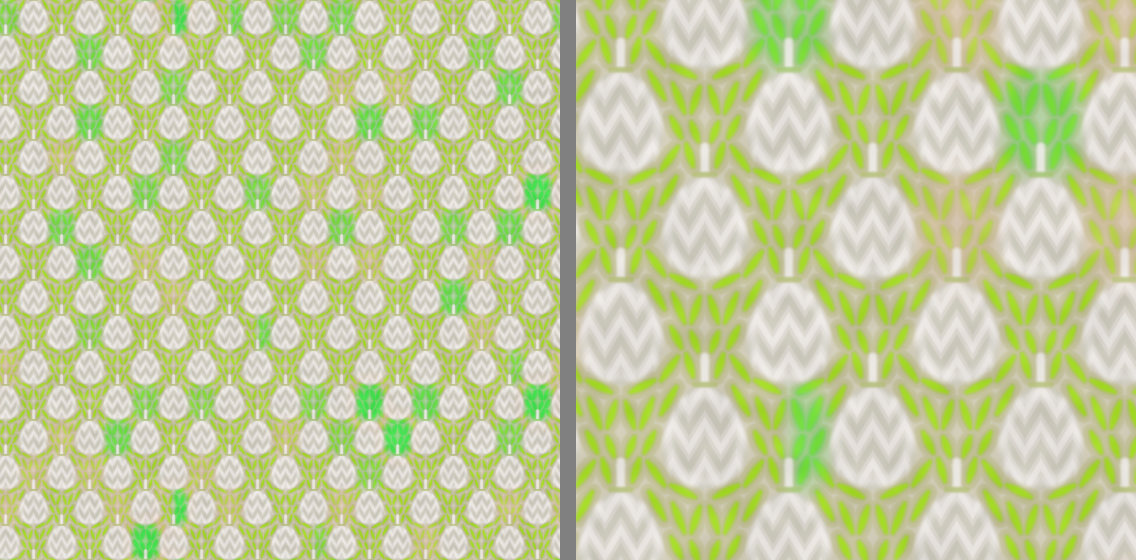
Left: the whole. Right: its middle third, enlarged.
Reproduce this pattern procedurally as a WebGL 2 fragment shader.

```glsl
#version 300 es
precision highp float;
// Knitted net: pale egg-shaped openings on a staggered lattice, joined by lime stitches.
// Each gap between eggs holds a mirrored group of tapered strokes; hashed gaps turn
// green or pink. Lattice ids and noise wrap, so the square tiles.

uniform vec2 u_resolution;
out vec4 fragColor;

// Lattice, in units of one column
const vec2 REPEATS = vec2(10.0, 8.0);      // columns, pairs of staggered rows
const vec2 PITCH = vec2(1.0, 1.25);
const vec2 EGG_ORIGIN = vec2(0.6, 0.9375);
const vec2 STAGGER = vec2(0.5, 0.625);
const vec2 EGG_RADII = vec2(0.245, 0.305);
const float EGG_TAPER = 0.55;
const float STROKE_RADIUS = 0.030;
const float SOFTNESS = 0.022;

// Wear
const float GREEN_SHARE = 0.22;
const float STRONG_SHARE = 0.025;
const float PINK_SHARE = 0.14;
const float MOTTLE = 0.05;
const float MOTTLE_CELLS = 90.0;

const vec3 PALE = vec3(0.85, 0.83, 0.80);
const vec3 WHITE = vec3(0.93, 0.92, 0.91);
const vec3 SHADE = vec3(0.77, 0.77, 0.71);
const vec3 KHAKI = vec3(0.76, 0.75, 0.60);
const vec3 OLIVE = vec3(0.71, 0.75, 0.47);
const vec3 LIME = vec3(0.64, 0.85, 0.15);
const vec3 GREEN = vec3(0.25, 0.88, 0.32);
const vec3 PINK = vec3(0.93, 0.75, 0.66);

// Half of a stitch group around a gap centre: start xy, end xy
const int STROKES = 8;
const vec4 STITCH[STROKES] = vec4[](
    vec4(0.06, 0.27, 0.20, 0.34), vec4(0.24, 0.34, 0.34, 0.48),
    vec4(0.03, 0.21, 0.08, 0.06), vec4(0.12, 0.06, 0.19, 0.23),
    vec4(0.24, 0.14, 0.33, 0.30), vec4(0.04, -0.11, 0.08, 0.00),
    vec4(0.14, -0.09, 0.20, 0.03), vec4(0.07, -0.26, 0.11, -0.13));

float hash(vec2 p) {
    vec3 h = fract(vec3(p.xyx) * 0.1031);
    h += dot(h, h.yzx + 33.33);
    return fract((h.x + h.y) * h.z);
}

float wrappedNoise(vec2 p, float period) {
    vec2 i = floor(p), f = fract(p);
    f = f * f * (3.0 - 2.0 * f);
    vec2 a = mod(i, period), b = mod(i + 1.0, period);
    return mix(mix(hash(a), hash(vec2(b.x, a.y)), f.x),
               mix(hash(vec2(a.x, b.y)), hash(b), f.x), f.y);
}

// Local position in the nearest lattice cell; id wraps around the canvas
vec2 nearestCell(vec2 p, vec2 origin, out vec2 id) {
    vec2 index = floor((p - origin) / PITCH + 0.5);
    id = mod(index, REPEATS);
    return p - origin - index * PITCH;
}

// Distance to a stroke that thins towards both ends
float strokeDistance(vec2 p, vec2 a, vec2 b) {
    vec2 ab = b - a;
    float t = clamp(dot(p - a, ab) / dot(ab, ab), 0.0, 1.0);
    return length(p - a - ab * t) - STROKE_RADIUS * (0.6 + 1.6 * t * (1.0 - t));
}

float eggDistance(vec2 p) {
    p.x *= 1.0 + EGG_TAPER * p.y;
    return (length(p / EGG_RADII) - 1.0) * EGG_RADII.x;
}

// Faint W-shaped stitches seen within an opening
vec3 eggColor(vec2 p, float d, float seed) {
    float zigzag = abs(fract(p.x / 0.19) - 0.5);
    float course = sin(6.2832 * (p.y / 0.23 - zigzag * 1.35 + 0.15 * seed));
    vec3 c = mix(PALE, SHADE, 0.75 * smoothstep(0.1, 0.9, course));
    c = mix(c, WHITE, 0.7 * smoothstep(0.2, 0.95, -course));
    return mix(c, WHITE, 0.45 * smoothstep(0.05, 0.0, abs(d + 0.035)));
}

void main() {
    vec2 uv = gl_FragCoord.xy / u_resolution;
    vec2 p = uv * REPEATS * PITCH;
    float stitch = 1.0, egg = 1.0, stem = 1.0, bar = 1.0;
    float green = 0.0, pink = 0.0, eggSeed = 0.0;
    vec2 eggPos = vec2(0.0), id;

    for (int s = 0; s < 2; s++) {
        vec2 origin = EGG_ORIGIN - float(s) * STAGGER;

        // Opening, with the bar on its top and the stem above
        vec2 e = nearestCell(p, origin, id);
        float d = eggDistance(e);
        if (d < egg) { egg = d; eggPos = e; eggSeed = hash(id + 7.0 + 31.0 * float(s)); }
        bar = min(bar, length(vec2(max(abs(e.x) - 0.06, 0.0), e.y - 0.315)) - 0.014);
        stem = min(stem, length(vec2(e.x, max(abs(e.y - 0.41) - 0.07, 0.0))) - 0.018);

        // Stitch group in the gap below
        vec2 g = nearestCell(p, origin - vec2(0.0, STAGGER.y), id);
        vec2 key = id + 53.0 * float(s);
        for (int k = 0; k < STROKES; k++)
            stitch = min(stitch, strokeDistance(vec2(abs(g.x), g.y), STITCH[k].xy, STITCH[k].zw));

        // Tint of the gap, sometimes on one side only
        float pick = hash(key + 11.0), r = length(g * vec2(1.0, 0.75));
        float strong = step(pick, STRONG_SHARE);
        float side = mix(1.0, smoothstep(-0.08, 0.08, g.x), step(0.7, hash(key + 19.0)));
        float level = max(strong, step(pick, GREEN_SHARE) * (0.25 + 0.45 * hash(key + 23.0)));
        green += level * side * smoothstep(0.36, 0.16, r);
        pink += strong * 0.4 * smoothstep(0.14, 0.0, abs(r - 0.34));
        pink += 0.5 * step(1.0 - PINK_SHARE, pick) * smoothstep(0.42, 0.1, r);
    }

    // Yarn: lime core, olive rim, khaki ground with pale seams
    vec3 color = mix(KHAKI, PALE, 0.6 * smoothstep(0.018, 0.05, stitch));
    color = mix(color, OLIVE, smoothstep(0.016, -0.006, stitch));
    color = mix(color, LIME, smoothstep(0.004, -0.022, stitch));
    color = mix(color, PINK, 0.6 * min(pink, 1.0));
    color = mix(color, GREEN, min(green, 1.0) * mix(0.45, 0.95, smoothstep(0.03, -0.01, stitch)));

    // Openings and their tops
    vec3 inner = mix(eggColor(eggPos, egg, eggSeed), PINK, 0.3 * min(pink, 1.0));
    color = mix(color, inner, smoothstep(SOFTNESS, -SOFTNESS, egg));
    color = mix(color, WHITE, 0.85 * smoothstep(SOFTNESS, -0.01, stem));
    color = mix(color, mix(OLIVE, GREEN, 0.5 * min(green, 1.0)), 0.8 * smoothstep(0.015, -0.01, bar));

    color += MOTTLE * (wrappedNoise(uv * MOTTLE_CELLS, MOTTLE_CELLS) - 0.5);
    fragColor = vec4(color, 1.0);
}
```
